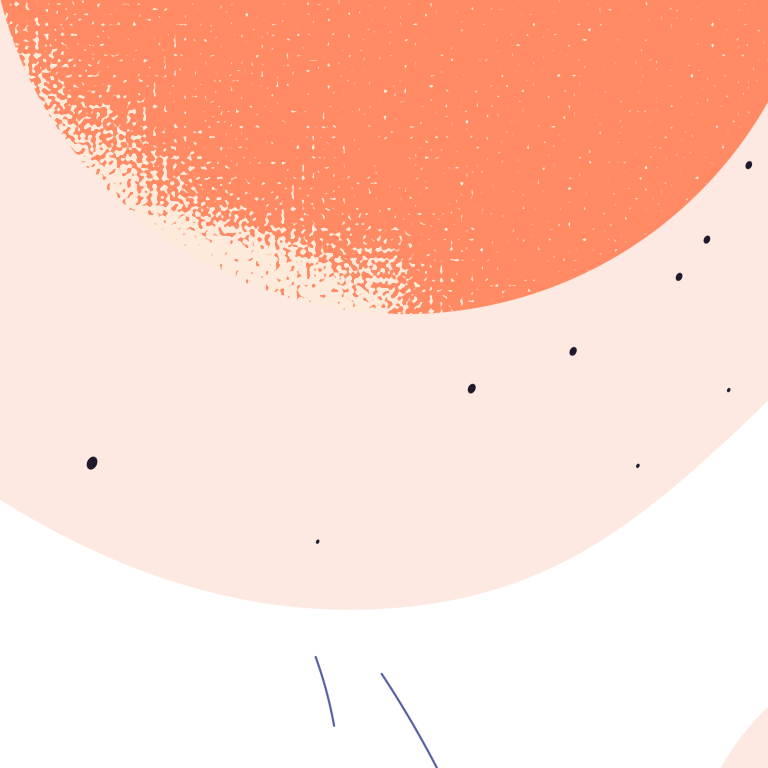
Give the GLSL for this background, as a WebGL 1 fragment shader.

```glsl
precision highp float;
// Grainy orange disc over a pale peach blob, with ink specks and two fine pen strokes.
uniform vec2 u_resolution;

#define PEACH vec3(0.994, 0.914, 0.882)
#define ORANGE vec3(1.0, 0.541, 0.388)
#define CREAM vec3(0.992, 0.918, 0.855)
#define INK vec3(0.12, 0.10, 0.17)
#define PEN vec3(0.33, 0.37, 0.64)
#define DISC_CENTER vec2(0.527, 1.134)
#define DISC_RADIUS 0.543
#define BLOB_BOTTOM vec2(0.456, 0.206)
#define GRAIN_SCALE 150.0
#define GRAIN_DEPTH 0.072
#define SPECK_COUNT 9

// Antialiased coverage of a signed distance (negative is inside).
float cover(float d) {
  float px = 1.0 / u_resolution.y;
  return 1.0 - smoothstep(-0.75 * px, 0.75 * px, d);
}

vec2 gradientAt(vec2 cell) {
  float h = fract(sin(dot(cell, vec2(127.1, 311.7))) * 43758.5);
  return vec2(cos(6.2832 * h), sin(6.2832 * h));
}

float gradientNoise(vec2 p) {
  vec2 i = floor(p), f = fract(p);
  vec2 w = f * f * f * (f * (f * 6.0 - 15.0) + 10.0);
  vec2 e = vec2(1.0, 0.0);
  float low = mix(dot(gradientAt(i), f), dot(gradientAt(i + e), f - e), w.x);
  float high = mix(dot(gradientAt(i + e.yx), f - e.yx),
                   dot(gradientAt(i + e.xx), f - e.xx), w.x);
  return mix(low, high, w.y);
}

// Bowl-shaped lower edge, steeper on the right side.
float blobDistance(vec2 p) {
  float dx = p.x - BLOB_BOTTOM.x;
  float bend = 0.69 + 0.23 * smoothstep(0.05, 0.5, dx);
  float edge = BLOB_BOTTOM.y + bend * dx * dx;
  float slope = 2.0 * bend * dx;
  return (edge - p.y) / sqrt(1.0 + slope * slope);
}

// Thin segment from a to b, bowed sideways.
float strokeDistance(vec2 p, vec2 a, vec2 b, float bow) {
  vec2 along = b - a;
  float t = clamp(dot(p - a, along) / dot(along, along), 0.0, 1.0);
  vec2 side = normalize(vec2(-along.y, along.x));
  return length(p - a - along * t - side * bow * 4.0 * t * (1.0 - t)) - 0.0014;
}

// Share of the disc worn away by grain, strongest at the lower left rim.
float grainDensity(vec2 p, float depth) {
  vec2 q = p - DISC_CENTER;
  float angle = atan(q.x, -q.y);
  float arc = (1.0 - smoothstep(-0.12, 0.1, angle)) * smoothstep(-1.5, -0.5, angle);
  float wide = (1.0 - smoothstep(-0.1, 0.45, angle)) * smoothstep(-1.7, -0.9, angle);
  float s = depth / GRAIN_DEPTH;
  float patches = 1.0 + 0.5 * gradientNoise(p * 14.0);
  return (0.82 * arc * exp(-s * s) + 0.26 * wide * exp(-depth / 0.13)) * patches;
}

// Specks drift down to the left in three lanes; every third one is small and low.
float specks(vec2 p) {
  float ink = 0.0;
  for (int k = 0; k < SPECK_COUNT; k++) {
    float i = float(k);
    float lowLane = 1.0 - step(0.5, abs(mod(i, 3.0) - 1.0));
    float spread = i * i * i * i;
    vec2 c = vec2(0.975 - 0.026 * i - 0.000158 * spread,
                  0.785 - 0.0485 * i - lowLane * (0.26 - 0.0156 * i));
    float radius = mix(0.0047 + 0.0000007 * spread, 0.0025, lowLane);
    vec2 q = p - c;
    q.x -= 0.2 * q.y;
    ink = max(ink, cover(length(q * vec2(1.12, 0.9)) - radius));
  }
  return ink;
}

void main() {
  vec2 p = gl_FragCoord.xy / u_resolution.y;

  // Pale shapes on white
  float corner = length(p - vec2(1.226, -0.158)) - 0.328;
  vec3 color = mix(vec3(1.0), PEACH, cover(min(blobDistance(p), corner)));

  // Disc with sprayed grain
  float disc = length(p - DISC_CENTER) - DISC_RADIUS;
  float threshold = mix(0.5, -0.35, grainDensity(p, max(-disc, 0.0)));
  float noise = gradientNoise(p * GRAIN_SCALE + 7.3);
  float grain = smoothstep(threshold - 0.1, threshold + 0.1, noise);
  color = mix(color, mix(ORANGE, CREAM, grain), cover(disc));

  // Ink details
  color = mix(color, INK, specks(p));
  float pen = min(strokeDistance(p, vec2(0.411, 0.1445), vec2(0.435, 0.055), 0.002),
                  strokeDistance(p, vec2(0.497, 0.1225), vec2(0.571, -0.004), 0.002));
  color = mix(color, PEN, cover(pen));

  gl_FragColor = vec4(color, 1.0);
}
```
